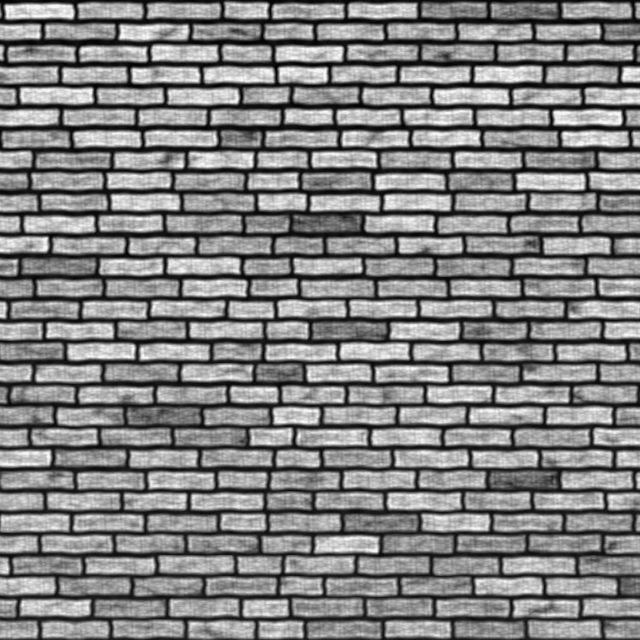
A WebGL 2 fragment shader for this texture:

```glsl
#version 300 es
precision highp float;
// Grey wall of thirty courses of long, thin bricks with dark recessed joints.
// Each course finds its nearest jittered joints, then shades a rounded box
// with a pale rim, cellular mottling, sooty stains and fine streaks.

uniform vec2 u_resolution;
out vec4 outColor;

const float COURSES = 30.0;      // one unit is the height of a course
const float BRICK_PITCH = 3.42;
const float SHORTENING = 1.05;   // one brick per course is cut short
const float JOINT_HALF = 0.11;
const int JOINTS = 12;

float hash(vec2 p) {
  vec3 q = fract(vec3(p.xyx) * 0.1031);
  q += dot(q, q.yzx + 33.33);
  return fract((q.x + q.y) * q.z);
}

// Distance to the nearest scattered point, about 0 to 1
float cellular(vec2 p) {
  vec2 cell = floor(p);
  float nearest = 2.0;
  for (int y = -1; y <= 1; y++) {
    for (int x = -1; x <= 1; x++) {
      vec2 c = cell + vec2(x, y);
      vec2 point = c + vec2(hash(c), hash(c + 71.7));
      nearest = min(nearest, distance(p, point));
    }
  }
  return min(nearest, 1.0);
}

// Layered sines that roughen the brick outlines
vec2 wobble(vec2 p) {
  return 0.018 * (sin(p.yx * vec2(5.1, 2.3) + p.x * 1.7)
                + sin(p.yx * vec2(11.3, 6.1) - p.x * 3.9));
}

float jointPosition(float index, float course) {
  float bond = 0.1 + 0.5 * mod(course, 2.0) + 0.5 * hash(vec2(course, 3.0));
  float jitter = 0.32 * (hash(vec2(index, course + 40.0)) - 0.5);
  return BRICK_PITCH * (index - bond) - SHORTENING * step(4.5, index) + jitter;
}

// Left edge, right edge and index of the brick at x
vec3 findBrick(float x, float course) {
  vec3 brick = vec3(-9.0, 99.0, 0.0);
  for (int i = 0; i < JOINTS; i++) {
    float joint = jointPosition(float(i), course);
    if (joint <= x) brick.xz = vec2(joint, float(i));
    else brick.y = min(brick.y, joint);
  }
  return brick;
}

float roundedBox(vec2 p, vec2 halfSize, float radius) {
  vec2 q = abs(p) - halfSize + radius;
  return length(max(q, 0.0)) + min(max(q.x, q.y), 0.0) - radius;
}

float brickTone(vec2 p, vec2 id, float height) {
  vec2 q = p + 17.0 * vec2(hash(id), hash(id + 9.0));
  float tone = mix(0.54, 0.75, hash(id + 23.0)) + mix(-0.03, 0.05, height);
  tone -= 0.2 * step(0.9, hash(id + 51.0));
  // Broad and fine mottling
  tone += 0.26 * (0.5 - cellular(q * vec2(0.9, 2.4)));
  tone += 0.20 * (0.5 - cellular(q * vec2(3.2, 6.0)));
  // Soot gathers on some bricks
  float soot = smoothstep(0.55, 0.95, cellular(q * vec2(0.7, 1.3) + 30.0));
  tone -= 0.38 * soot * hash(id + 87.0);
  // Faint upright streaks
  return tone + 0.025 * sin(q.x * 19.0 + 2.0 * sin(q.x * 7.0 + q.y));
}

void main() {
  vec2 uv = gl_FragCoord.xy / u_resolution;
  vec2 p = uv * COURSES;
  vec2 rough = p + wobble(p);
  float course = floor(p.y);
  vec3 brick = findBrick(p.x, course);
  vec2 id = vec2(brick.z, course);

  // Brick shape, with wider bed joints towards the top
  vec2 center = vec2(0.5 * (brick.x + brick.y), course + 0.5);
  center.y += 0.06 * (hash(id + 13.0) - 0.5);
  vec2 halfSize = vec2(0.5 * (brick.y - brick.x) - JOINT_HALF,
                       mix(0.385, 0.35, uv.y) + 0.03 * (hash(id + 5.0) - 0.5));
  float d = roundedBox(rough - center, halfSize, 0.1);

  // Pale worn rim around the face
  float tone = brickTone(p, id, uv.y);
  float rim = smoothstep(-0.24, -0.12, d);
  tone += rim * mix(0.04, 0.13, hash(id + 61.0));

  // Soft edge into the shaded mortar
  float mortar = mix(0.09, 0.035, uv.y) + 0.07 * (0.5 - cellular(p * 2.0));
  float cover = 1.0 - smoothstep(-0.11, 0.12, d);
  float grey = mix(mortar, tone, cover);
  outColor = vec4(vec3(clamp(grey, 0.0, 0.96)), 1.0);
}
```
